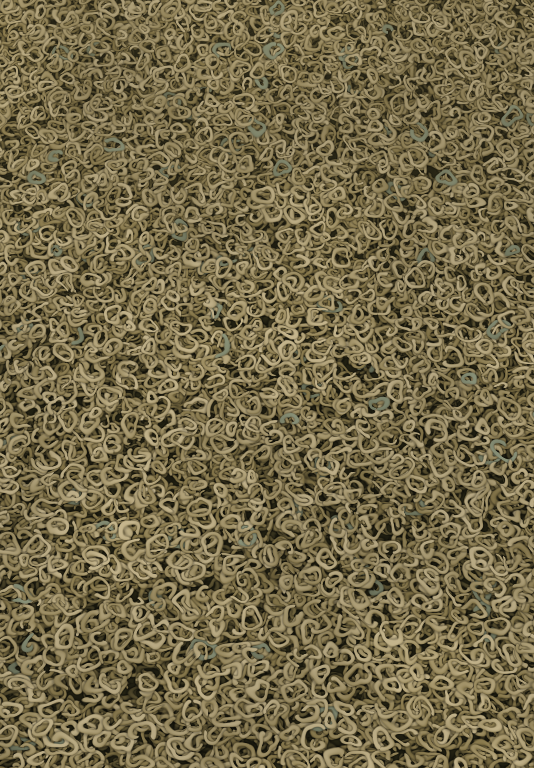
This texture is drawn by a WebGL 1 fragment shader. Its source:

```glsl
precision highp float;
uniform vec2 u_resolution;

const float TAU = 6.2831853;
const int LAYERS = 6;
const vec3 PIT = vec3(0.125, 0.12, 0.065);
const vec3 STRAW = vec3(0.51, 0.45, 0.275);
const vec3 HIGHLIGHT = vec3(0.76, 0.70, 0.545);
const vec3 BLUE_GREY = vec3(0.45, 0.50, 0.42);

vec2 hash2(vec2 p) {
  vec3 h = fract(p.xyx * vec3(0.1031, 0.1030, 0.0973));
  h += dot(h, h.yzx + 33.33);
  return fract((h.xx + h.yz) * h.zy);
}

vec2 noise2(vec2 p) {
  vec2 i = floor(p), f = fract(p);
  f = f * f * (3.0 - 2.0 * f);
  vec2 low = mix(hash2(i), hash2(i + vec2(1.0, 0.0)), f.x);
  vec2 high = mix(hash2(i + vec2(0.0, 1.0)), hash2(i + vec2(1.0)), f.x);
  return mix(low, high, f.y);
}

vec3 ramp(float tone) {
  vec3 shade = mix(PIT, STRAW, clamp(tone * 2.0, 0.0, 1.0));
  return mix(shade, HIGHLIGHT, clamp(tone * 2.0 - 1.0, 0.0, 1.0));
}

// Paints one open, wobbly loop with a soft contact shadow over the base.
vec3 paintLoop(vec3 base, vec2 r, vec2 id, float depth, float soft) {
  vec2 shape = hash2(id + 11.7);
  vec2 turn = hash2(id + 47.3) * TAU;
  vec2 look = hash2(id + 83.9);
  float angle = atan(r.y, r.x);
  float radius = mix(0.26, 0.54, shape.x);
  radius *= 1.0 + 0.20 * sin(2.0 * angle + turn.x) + 0.10 * sin(3.0 * angle + turn.y);
  float dist = length(r);
  float side = dist - radius;
  float halfWidth = mix(0.085, 0.125, look.x);

  // The loop is cut open around a random direction.
  float away = abs(mod(angle - turn.y + TAU, TAU) - 0.5 * TAU);
  float pastEnd = max(away - mix(1.5, 3.3, shape.y), 0.0) * radius;
  float d = length(vec2(side, pastEnd));

  float cover = 1.0 - smoothstep(halfWidth - soft, halfWidth + soft, d);
  float shadow = 1.0 - smoothstep(halfWidth, halfWidth + 0.13, d);

  // Round cross section lit from above, rising and dipping along its length.
  float across = clamp(side / halfWidth, -1.0, 1.0);
  float lit = across * dot(r / max(dist, 0.001), vec2(-0.3, 0.9));
  float tone = mix(0.12, 0.87, depth) + 0.10 * lit - 0.17 * across * across;
  tone += 0.09 * sin(angle + turn.x) + 0.20 * (look.y - 0.5);

  vec3 strand = ramp(tone);
  float tinted = step(0.982, look.x) * step(0.5, depth);
  strand = mix(strand, BLUE_GREY * (0.7 + 0.4 * tone), 0.8 * tinted);
  base *= 1.0 - 0.24 * shadow;
  return mix(base, strand, cover);
}

vec3 paintLayer(vec3 base, vec2 q, float layer, float soft) {
  float depth = layer / float(LAYERS - 1);
  q += layer * vec2(61.37, 37.61);
  q += 0.36 * (noise2(q * 1.4) - 0.5);
  vec2 cell = floor(q);
  for (int y = -1; y <= 1; y++) {
    for (int x = -1; x <= 1; x++) {
      vec2 id = cell + vec2(float(x), float(y));
      base = paintLoop(base, q - id - hash2(id), id, depth, soft);
    }
  }
  return base;
}

void main() {
  vec2 p = gl_FragCoord.xy / u_resolution.x;
  float top = u_resolution.y / u_resolution.x;
  float height = p.y / top;

  // Loops shrink gently toward the far upper edge.
  float scale = 24.5 + 7.0 * p.y;
  vec2 q = vec2((p.x - 0.5) * scale, 1.12 * (24.5 * p.y + 3.5 * p.y * p.y)) + 80.0;
  float soft = 0.85 * scale / u_resolution.x;

  vec3 color = PIT * (0.8 + 0.5 * noise2(q * 2.0).x);
  for (int i = 0; i < LAYERS; i++) {
    color = paintLayer(color, q, float(i), soft);
  }

  // Broad patches of light, with a duller and hazier far end.
  float patches = noise2(p * 5.0 + 3.0).x + 0.5 * noise2(p * 13.0).y;
  color *= 0.97 + 0.10 * (patches - 0.75);
  float haze = smoothstep(0.45, 1.0, height);
  color = mix(color, STRAW * 0.9, 0.16 * haze);
  gl_FragColor = vec4(color, 1.0);
}
```
